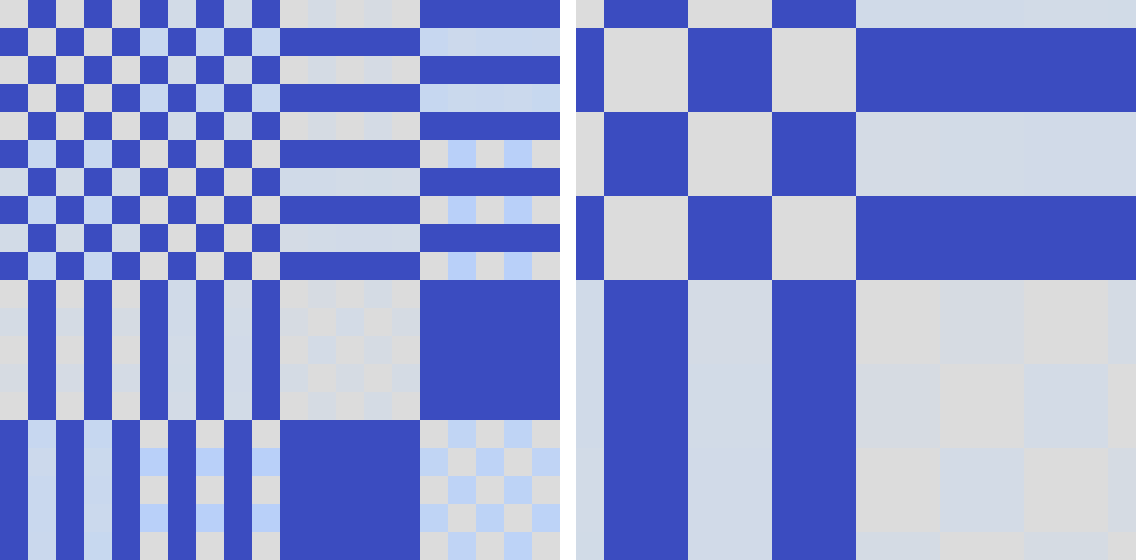
Left, the full canvas; right, a detail of the centre.
Write a Shadertoy shader that draws this pattern.

```glsl
// A 20 x 20 symmetric block matrix: checkers, stripes and solid blocks of five.
// Each index has a parity and a family; a cell is blue when parities differ,
// grey when both agree, and a pale icy tint when only the families differ.

const float CELLS = 20.0;
const float BLOCK = 5.0;

const vec3 BLUE = vec3(0.230, 0.299, 0.754);
const vec3 GREY = vec3(0.863, 0.863, 0.863);
const vec3 ICE  = vec3(0.725, 0.816, 0.976);

// Sine-free hash of a cell, from 0 to 1
float hash(vec2 p) {
    vec3 q = fract(vec3(p.xyx) * 0.1031);
    q += dot(q, q.yzx + 33.33);
    return fract((q.x + q.y) * q.z);
}

// Alternates in the first half, then stays constant over each block
float parityOf(float k) {
    return k < 2.0 * BLOCK ? mod(k, 2.0) : step(3.0 * BLOCK, k);
}

// Constant over each block in the first half, then alternates with family 2
float familyOf(float k) {
    if (k < 2.0 * BLOCK) return floor(k / BLOCK);
    float home = parityOf(k);
    return mod(k, 2.0) == home ? home : 2.0;
}

// Strength of the icy tint for a pair of differing families
float tintOf(float parity, float familySum, vec2 pair) {
    vec3 tints = parity < 0.5 ? vec3(0.30, 0.21, 0.36) : vec3(0.57, 0.48, 1.0);
    float tint = familySum < 1.5 ? tints.x : familySum < 2.5 ? tints.y : tints.z;

    // The last block is milder, and the second half varies a little
    if (pair.x >= 3.0 * BLOCK) tint -= 0.17;
    if (pair.y >= 2.0 * BLOCK && tint < 0.95) tint += 0.13 * (hash(pair) - 0.5);
    return tint;
}

// Grey to ice, bowed slightly toward cyan
vec3 paleRamp(float t) {
    return mix(GREY, ICE, t) + vec3(0.0, 0.04, 0.04) * t * (1.0 - t);
}

// Colour of one cell, with x as column and y as row from the top
vec3 cellColor(vec2 cell) {
    float parity = parityOf(cell.x);
    if (parity != parityOf(cell.y)) return BLUE;

    float a = familyOf(cell.x);
    float b = familyOf(cell.y);
    if (a == b) return GREY;

    vec2 pair = vec2(min(cell.x, cell.y), max(cell.x, cell.y));
    return paleRamp(tintOf(parity, a + b, pair));
}

void mainImage(out vec4 fragColor, in vec2 fragCoord) {
    vec2 uv = fragCoord / iResolution.xy;
    vec2 pos = vec2(uv.x, 1.0 - uv.y) * CELLS;
    vec2 pixel = CELLS / iResolution.xy;

    // Blend the four cells around the nearest grid crossing by pixel coverage
    vec2 crossing = floor(pos + 0.5);
    vec2 cover = clamp((pos - crossing) / pixel + 0.5, 0.0, 1.0);
    vec2 lo = max(crossing - 1.0, 0.0);
    vec2 hi = min(crossing, CELLS - 1.0);

    vec3 upper = mix(cellColor(lo), cellColor(vec2(hi.x, lo.y)), cover.x);
    vec3 lower = mix(cellColor(vec2(lo.x, hi.y)), cellColor(hi), cover.x);
    fragColor = vec4(mix(upper, lower, cover.y), 1.0);
}
```
